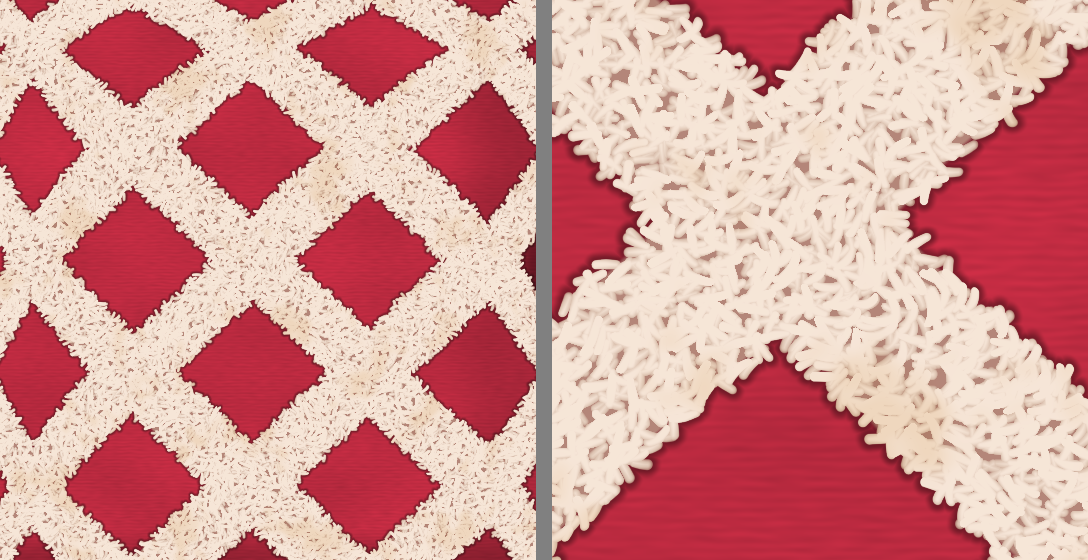
Left, the full canvas; right, a detail of the centre.
This pattern is drawn by a Shadertoy shader. Its source:

```glsl
vec2 hash2(vec2 p) {
    vec3 a = fract(p.xyx * vec3(0.1031, 0.1030, 0.0973));
    a += dot(a, a.yzx + 33.33);
    return fract((a.xx + a.yz) * a.zy);
}

// Gradient noise, roughly -0.7 to 0.7
float noise(vec2 p) {
    vec2 i = floor(p), f = fract(p);
    vec2 w = f * f * f * (f * (f * 6.0 - 15.0) + 10.0);
    vec2 o = vec2(0, 1);
    float a = dot(hash2(i) * 2.0 - 1.0, f);
    float b = dot(hash2(i + o.yx) * 2.0 - 1.0, f - o.yx);
    float c = dot(hash2(i + o) * 2.0 - 1.0, f - o);
    float d = dot(hash2(i + 1.0) * 2.0 - 1.0, f - 1.0);
    return mix(mix(a, b, w.x), mix(c, d, w.x), w.y);
}

// The cushion curves away at its left, right and top
vec2 bulge(vec2 uv) {
    float left = max(0.0, 0.156 - uv.x);
    float right = max(0.0, uv.x - 0.833);
    float top = max(0.0, uv.y - 0.805);
    return uv + vec2(2.5 * right * right - 3.4 * left * left, 2.2 * top * top);
}

// Signed distance to the diamond openings: positive inside the shag bands
float trellis(vec2 uv) {
    vec2 p = (bulge(uv) - vec2(0.449, 0.737)) / vec2(0.425, 0.402);
    vec2 q = vec2(p.x + p.y, p.x - p.y);
    vec2 cell = floor(q + 0.5);
    vec2 vary = hash2(cell + 7.0) - 0.5;
    vec2 f = abs(q - cell - 0.025 * vary);
    float diamond = max(f.x, f.y) - 0.322 - 0.02 * vary.y;
    return diamond / 3.44 + 0.006 * noise(uv * 22.0);
}

// Yarn ends scattered on a grid: x = distance, y = height of the top strand
vec2 shag(vec2 uv) {
    const float size = 0.009;
    vec2 home = floor(uv / size);
    float nearest = 1.0, height = 0.0;
    float lay = 3.0 * noise(uv * 9.0);
    for (int k = 0; k < 50; k++) {
        vec2 cell = home + vec2(k % 5 - 2, (k / 5) % 5 - 2);
        vec2 seed = cell + float(k / 25) * 137.0;
        vec2 root = (cell + hash2(seed)) * size;
        vec2 rnd = hash2(seed + 51.0);
        if (trellis(root) < 0.006 * (rnd.y - 0.6)) continue;
        float angle = lay + 4.5 * rnd.x;
        vec2 dir = vec2(cos(angle), sin(angle));
        vec2 r = uv - root;
        float along = dot(r, dir);
        float len = mix(0.004, 0.0085, rnd.y);
        float bend = dot(r, vec2(-dir.y, dir.x)) + 25.0 * along * along * (rnd.x - 0.5);
        float radius = 0.0031 - 0.07 * max(along, 0.0);
        float d = length(vec2(max(abs(along) - len, 0.0), bend)) - radius;
        nearest = min(nearest, d);
        if (d < 0.0) {
            float dome = sqrt(clamp(-d / 0.003, 0.0, 1.0));
            height = max(height, 0.45 * rnd.y + 0.5 * dome + 15.0 * along);
        }
    }
    return vec2(nearest, height);
}

vec3 cotton(vec2 uv) {
    // Fine horizontal threads with slubs and soft creases
    float thread = 0.022 * sin(uv.y * 1050.0 + 2.0 * noise(uv * 40.0));
    float slub = 0.08 * noise(uv * vec2(50.0, 260.0));
    float crease = 0.11 * noise(uv * vec2(6.0, 9.0) + 3.0);
    vec3 red = vec3(0.735, 0.165, 0.25) * (1.0 + thread + slub + crease);
    // The sides fall into shade
    float side = smoothstep(0.76, 0.9, uv.x);
    float rim = smoothstep(0.91, 0.955, uv.x) * smoothstep(0.12, 0.03, abs(uv.y - 0.515));
    float foot = smoothstep(0.06, 0.0, uv.y);
    return red * (1.0 - 0.12 * side) * (1.0 - 0.4 * rim) * (1.0 - 0.2 * foot);
}

vec3 yarn(vec2 uv, float height) {
    vec3 shade = mix(vec3(0.69, 0.5, 0.45), vec3(0.86, 0.76, 0.69), smoothstep(0.05, 0.4, height));
    vec3 col = mix(shade, vec3(0.965, 0.9, 0.845), smoothstep(0.3, 0.72, height));
    // Patches of warmer, unbleached cotton
    float warm = smoothstep(0.0, 0.5, noise(uv * 11.0) + 0.5 * noise(uv * 45.0));
    return col * mix(vec3(1), vec3(0.97, 0.935, 0.88), warm);
}

void mainImage(out vec4 fragColor, in vec2 fragCoord) {
    vec2 uv = fragCoord / iResolution.y;
    float px = 1.0 / iResolution.y;
    float band = trellis(uv);
    vec2 pile = shag(uv);

    // Cloth with the contact shadow of the pile
    vec3 col = cotton(uv);
    col *= 1.0 - 0.38 * smoothstep(0.006, 0.0, pile.x);

    // Dense backing fills the gaps between strands
    float cover = smoothstep(0.7 * px, -0.7 * px, pile.x);
    cover = max(cover, smoothstep(0.002, 0.006, band));
    col = mix(col, yarn(uv, max(pile.y, 0.12)), cover);
    fragColor = vec4(col, 1.0);
}
```
